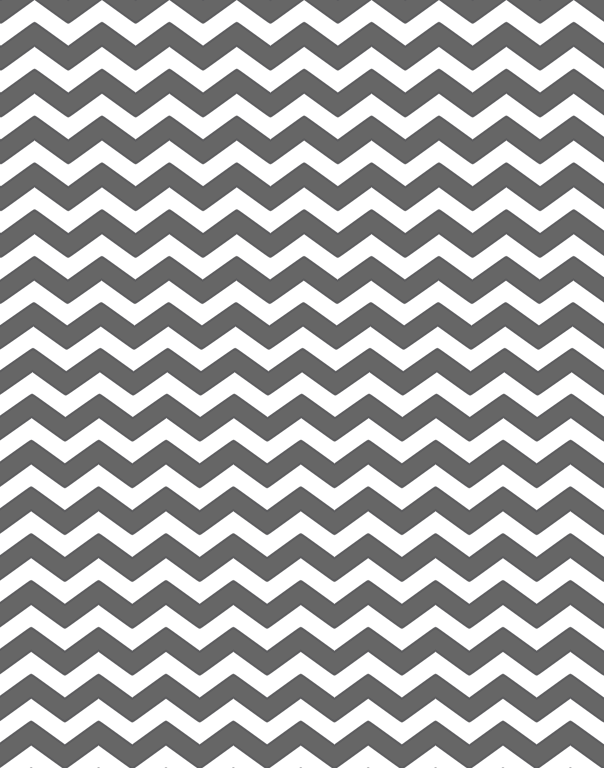
This pattern is drawn by a Shadertoy shader. Its source:

```glsl
// Horizontal grey and white chevron stripes with softened grey corners.

// Lengths are fractions of the canvas height.
#define WAVE 0.08776              // width of one zigzag
#define ROW 0.0610                // height of one stripe pair
#define AMPLITUDE 0.0318          // peak to valley
#define WHITE_HEIGHT 0.0276       // vertical thickness of a white stripe
#define PEAK_X 0.0450             // first peak from the left edge
#define CORNER 0.0014             // rounding of the grey corners
#define DRIFT vec2(0.0044, 0.0052) // slip of the lower rows, left and up
#define RIM 0.0026                // width of the darker grey border
#define GREY vec3(0.40)
#define RIM_GREY vec3(0.36, 0.36, 0.37)
#define WHITE vec3(1.0)

float softAbs(float x) {
    return sqrt(x * x + CORNER * CORNER);
}

// Signed distance to the nearest white stripe edge, positive inside white.
float chevron(vec2 p) {
    float slope = 2.0 * AMPLITUDE / WAVE;
    float fromPeak = abs(fract((p.x - PEAK_X) / WAVE + 0.5) - 0.5) * WAVE;
    float fromValley = 0.5 * WAVE - fromPeak;

    // Select the nearest white stripe.
    float height = p.y - slope * fromPeak;
    float stripe = ROW * round((height - 0.5 * WHITE_HEIGHT) / ROW);

    // Grey is rounded at its upper peaks and lower valleys only.
    float top = p.y - stripe - slope * (0.5 * WAVE - softAbs(fromValley));
    float bottom = p.y - stripe - slope * softAbs(fromPeak) - WHITE_HEIGHT;
    return min(top, -bottom) * inversesqrt(1.0 + slope * slope);
}

void mainImage(out vec4 fragColor, in vec2 fragCoord) {
    float pixel = 1.0 / iResolution.y;
    vec2 p = vec2(fragCoord.x, iResolution.y - fragCoord.y) * pixel;

    // Rows slip gradually through the middle of the canvas.
    p += DRIFT * smoothstep(0.30, 0.62, p.y);

    float d = chevron(p);
    float rim = smoothstep(-0.5 * pixel, 0.5 * pixel, d + RIM);
    float white = smoothstep(-0.7 * pixel, 0.7 * pixel, d);
    vec3 color = mix(mix(GREY, RIM_GREY, rim), WHITE, white);
    fragColor = vec4(color, 1.0);
}
```
